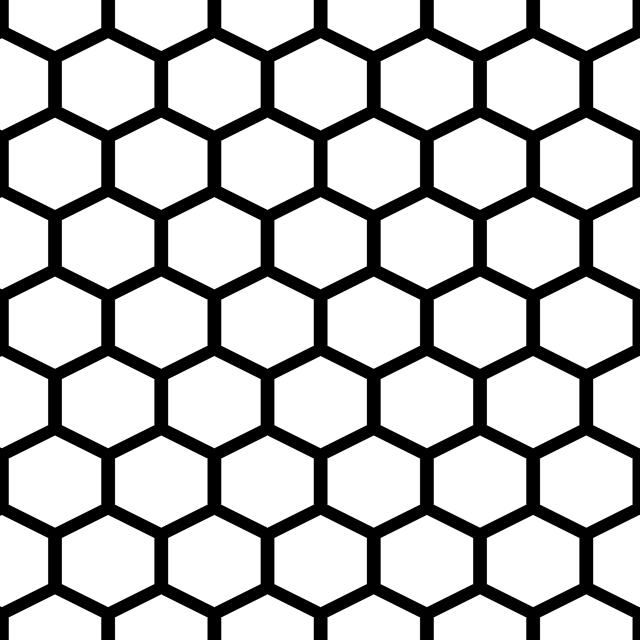
This pattern is drawn by a Shadertoy shader. Its source:

```glsl
// Black honeycomb lines on white: pointy-topped hexagons, slightly flattened.
// The canvas is mapped to a lattice of unit-wide regular hexagons, and the
// distance to the nearest cell border is thresholded into a smooth line.

const vec2 HEX_STEP = vec2(1.0, 1.7320508);      // repeat of one rectangular sublattice
const vec2 CELL_PITCH = vec2(0.16602, 0.12414);  // column and row spacing on the canvas
const vec2 CELL_ORIGIN = vec2(0.4180, 0.4958);   // centre of one cell
const float LINE_WIDTH = 0.1294;                 // relative to the cell width
const vec3 LINE_COLOR = vec3(0.0);
const vec3 CELL_COLOR = vec3(1.0);

// Offset from the nearest centre of a rectangular lattice
vec2 wrapCentered(vec2 p, vec2 period) {
    return mod(p + 0.5 * period, period) - 0.5 * period;
}

// Offset from the nearest hexagon centre, from two interleaved lattices
vec2 hexOffset(vec2 p) {
    vec2 even = wrapCentered(p, HEX_STEP);
    vec2 odd = wrapCentered(p - 0.5 * HEX_STEP, HEX_STEP);
    return dot(even, even) < dot(odd, odd) ? even : odd;
}

// Distance from a point inside a unit-wide hexagon to its border
float hexBorderDistance(vec2 offset) {
    vec2 q = abs(offset);
    return 0.5 - max(q.x, dot(q, 0.5 * HEX_STEP));
}

// Coverage of a line centred on distance zero
float lineMask(float dist, float width, float pixel) {
    return 1.0 - smoothstep(-0.75 * pixel, 0.75 * pixel, dist - 0.5 * width);
}

void mainImage(out vec4 fragColor, in vec2 fragCoord) {
    vec2 uv = fragCoord / iResolution.y;

    // Stretch the canvas so that the flattened cells become regular
    vec2 cellScale = CELL_PITCH / vec2(HEX_STEP.x, 0.5 * HEX_STEP.y);
    vec2 p = (uv - CELL_ORIGIN) / cellScale;
    float pixel = 1.0 / (iResolution.y * cellScale.x);

    float border = hexBorderDistance(hexOffset(p));
    float line = lineMask(border, LINE_WIDTH, pixel);
    fragColor = vec4(mix(CELL_COLOR, LINE_COLOR, line), 1.0);
}
```
